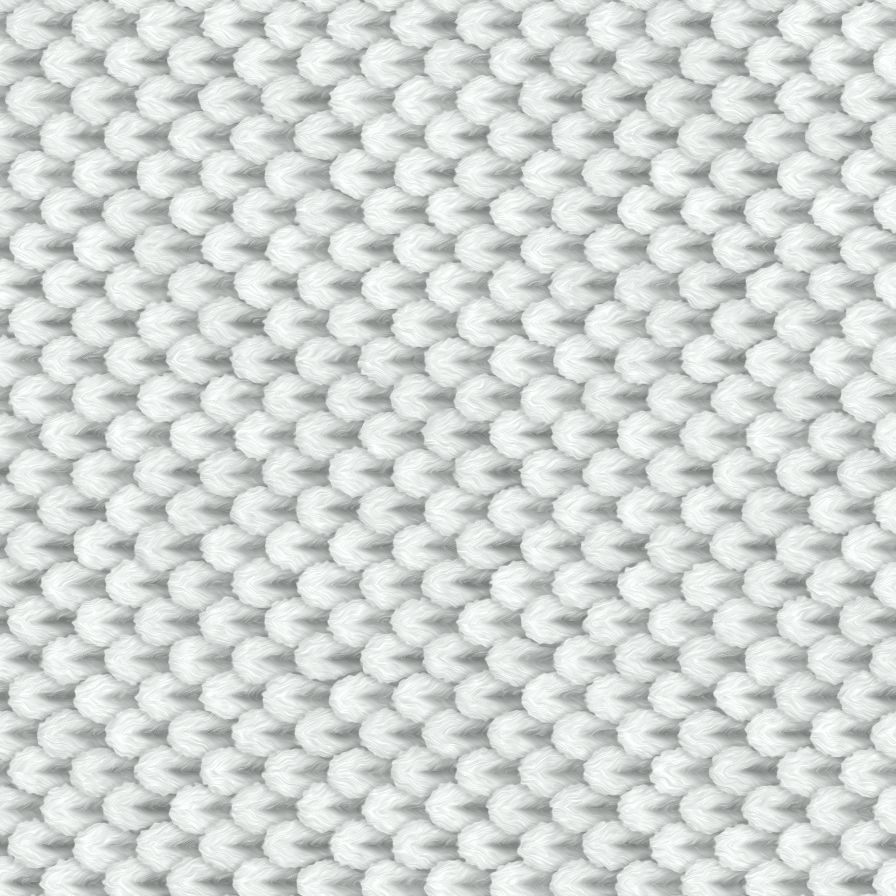
This texture is drawn by a WebGL 2 fragment shader. Its source:

```glsl
#version 300 es
precision highp float;

uniform vec2 u_resolution;
out vec4 fragColor;

// Layout, in stitches: pitch across, rows up
const vec2 REPEATS = vec2(14.0, 24.0);
const vec2 PHASE = vec2(0.10, 0.34);
const float ROW_ASPECT = 0.585;      // row height over stitch pitch
const vec2 LOBE_RADIUS = vec2(0.5, 0.69);
const float TAIL_TAPER = 0.5;
const vec2 POSITION_JITTER = vec2(0.07, 0.10);

// Shading
const vec3 DEEP_GREY = vec3(0.47, 0.49, 0.48);
const vec3 WOOL_WHITE = vec3(0.955, 0.975, 0.965);
const float EDGE_SOFTNESS = 0.09;
const float SHADOW_REACH = 0.22;
const float SHADOW_DEPTH = 0.20;
const float RIM_DEPTH = 0.17;
const float TAIL_DEPTH = 0.22;
const float GAP_DEPTH = 0.16;
const float CREASE_DEPTH = 0.42;

// Fibres
const float FIBRE_LEAN = 0.42;
const vec2 FIBRE_SCALE = vec2(3.5, 17.0);
const float FIBRE_CONTRAST = 0.20;
const float HAIR_STRENGTH = 0.09;
const float FUZZ = 0.10;

vec2 hash2(vec2 p) {
  vec3 q = fract(p.xyx * vec3(0.1031, 0.1030, 0.0973));
  q += dot(q, q.yzx + 33.33);
  return fract((q.xx + q.yz) * q.zy);
}

float cornerGradient(vec2 cell, vec2 offset) {
  float angle = 6.2832 * hash2(cell).x;
  return dot(vec2(cos(angle), sin(angle)), offset);
}

float gradientNoise(vec2 p) {
  vec2 i = floor(p), f = p - i;
  vec2 w = f * f * f * (f * (f * 6.0 - 15.0) + 10.0);
  vec2 e = vec2(1.0, 0.0);
  float low = mix(cornerGradient(i, f), cornerGradient(i + e, f - e), w.x);
  float high = mix(cornerGradient(i + e.yx, f - e.yx),
                   cornerGradient(i + 1.0, f - 1.0), w.x);
  return 1.4 * mix(low, high, w.y);
}

// Positive inside: round at the left tip, tapering to the right
float lobeDepth(vec2 p) {
  float taper = 1.0 - TAIL_TAPER * smoothstep(0.5, 1.1, p.x);
  vec2 q = vec2(max(0.0, LOBE_RADIUS.x - p.x), p.y / taper) / LOBE_RADIUS;
  return 1.0 - length(q);
}

// Strands fan outward from the tip along both arms
float fibres(vec2 p, vec2 seed) {
  vec2 s = vec2(p.x, p.y * ROW_ASPECT);
  float bend = 0.05 * gradientNoise(s * 5.0 + seed);
  float across = sqrt(s.y * s.y + 0.0008) - FIBRE_LEAN * s.x + bend;
  vec2 strand = vec2(s.x, across) * FIBRE_SCALE + seed;
  strand.x += p.y > 0.0 ? 37.0 : 0.0;
  float coarse = gradientNoise(strand);
  float fine = gradientNoise(strand * vec2(1.7, 2.1) + 19.0);
  float ridge = abs(gradientNoise(strand * vec2(0.7, 0.9) + 53.0));
  float hair = 1.0 - smoothstep(0.0, 0.12, ridge);
  return FIBRE_CONTRAST * (0.55 * coarse + 0.6 * fine) + HAIR_STRENGTH * hair;
}

float lobeTone(vec2 p, float depth, vec2 rnd, vec2 seed) {
  float side = abs(p.y);
  float tone = 0.95 + 0.07 * (rnd.x - 0.5);
  tone -= RIM_DEPTH * (1.0 - smoothstep(0.0, 0.38, depth));
  tone -= TAIL_DEPTH * smoothstep(0.25, 1.0, p.x);
  // Hollow between the two arms, with a dark crease on the axis
  float strand = fibres(p, seed);
  float opening = 0.8 * (p.x - 0.4) - side + strand * 0.5;
  tone -= GAP_DEPTH * smoothstep(-0.04, 0.12, opening);
  float creaseWidth = mix(0.07, 0.17, smoothstep(0.4, 0.9, p.x));
  float bent = (p.y + 0.08 * (rnd.y - 0.5) + strand * 0.25) / creaseWidth;
  float crease = smoothstep(0.34, 0.72, p.x) * exp(-bent * bent);
  tone -= CREASE_DEPTH * mix(0.65, 1.25, rnd.y) * crease;
  return tone + strand;
}

void main() {
  vec2 grid = gl_FragCoord.xy / u_resolution * REPEATS - PHASE;
  float firstStep = floor(grid.x * 2.0);
  float tone = 0.3;

  // Half-pitch steps alternate rows; each tip covers the tail to its left
  for (int i = -2; i <= 1; i++) {
    float halfStep = firstStep + float(i);
    float parity = mod(halfStep + 1.0, 2.0);
    float row = 2.0 * floor((grid.y - parity) * 0.5 + 0.5) + parity;
    vec2 cell = vec2(halfStep, row);
    vec2 rnd = hash2(cell + 71.0);
    vec2 seed = floor(hash2(cell + 131.0) * 200.0) + rnd;
    vec2 p = grid - vec2(halfStep * 0.5, row);
    p -= (rnd - 0.5) * POSITION_JITTER;
    p.y += 0.05 * gradientNoise(p * 2.5 + seed);

    float depth = lobeDepth(p);
    float fuzzyDepth = depth + FUZZ * gradientNoise(p * vec2(9.0, 6.0) + seed);
    tone *= 1.0 - SHADOW_DEPTH * smoothstep(-SHADOW_REACH, 0.0, depth);
    float cover = smoothstep(0.0, EDGE_SOFTNESS, fuzzyDepth);
    tone = mix(tone, lobeTone(p, depth, rnd, seed), cover);
  }
  fragColor = vec4(mix(DEEP_GREY, WOOL_WHITE, clamp(tone, 0.0, 1.06)), 1.0);
}
```
